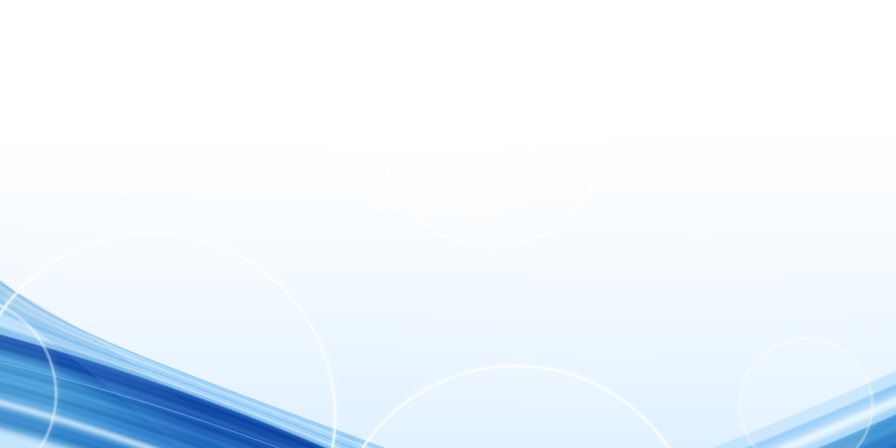
Write a Shadertoy shader that draws this background.

```glsl
const vec3 WHITE = vec3(1.0);
const vec3 HAZE  = vec3(0.87, 0.94, 1.0);
const vec3 PALE  = vec3(0.80, 0.92, 1.0);
const vec3 SKY   = vec3(0.50, 0.75, 0.96);
const vec3 MID   = vec3(0.22, 0.57, 0.82);
const vec3 DEEP  = vec3(0.10, 0.42, 0.75);
const vec3 NAVY  = vec3(0.03, 0.27, 0.65);

const float HAZE_TOP = 0.76;
const float RING_WIDTH = 0.0035;
const int THREADS = 18;
const int RINGS = 6;

// Centre and radius of each ring, in canvas heights
const vec3 RING[RINGS] = vec3[](
    vec3(0.339, 0.070, 0.409), vec3(1.151, -0.227, 0.410),
    vec3(1.799, 0.096, 0.148), vec3(-0.096, 0.120, 0.221),
    vec3(1.099, 0.693, 0.245), vec3(0.990, 0.766, 0.273));
// Line and fill opacity of each ring
const vec2 RING_ALPHA[RINGS] = vec2[](
    vec2(0.70, 0.06), vec2(0.75, 0.12), vec2(0.38, 0.14),
    vec2(0.45, 0.05), vec2(0.60, 0.15), vec2(0.25, 0.15));

float edge(float d, float soft) {
    return smoothstep(-soft, soft, d);
}

float line(float d, float halfWidth, float soft) {
    return 1.0 - smoothstep(halfWidth - soft, halfWidth + soft, abs(d));
}

float bump(float d, float centre, float width) {
    float k = (d - centre) / width;
    return exp(-k * k);
}

vec3 background(vec2 p) {
    float wave = 0.012 * sin(2.3 * p.x + 5.0 * p.y) + 0.006 * sin(5.1 * p.x - 9.0 * p.y);
    float t = clamp((HAZE_TOP - p.y + wave) / HAZE_TOP, 0.0, 1.0);
    return mix(WHITE, HAZE, pow(t, 1.45));
}

vec3 leftRibbon(vec3 col, vec2 p, float px) {
    float top = 0.375 - 0.37 * p.x - 0.057 * (1.0 - exp(-7.7 * p.x));
    float crest = 0.253 - 0.27 * p.x - 0.1075 * p.x * p.x;
    float depth = crest - p.y;
    float t = (top - p.y) / (top - crest);
    float along = smoothstep(0.05, 0.45, p.x);

    // Translucent upper sheet
    float streak = 0.5 + 0.28 * sin(13.0 * t + 1.2) + 0.16 * sin(37.0 * t + 3.0 * p.x);
    vec3 sheet = mix(PALE, SKY, clamp(streak + 0.15 * along, 0.0, 1.0));
    sheet = mix(sheet, WHITE, 0.45 * bump(t, 0.12, 0.08) * (1.0 - along));
    sheet = mix(sheet, MID, 0.45 * smoothstep(0.72, 1.0, t));
    col = mix(col, sheet, 0.92 * edge(top - p.y, px));

    // Solid body, from the dark crest down to the pale folds
    vec3 body = mix(NAVY, mix(MID, DEEP, along), smoothstep(0.012, 0.055 + 0.08 * along, depth));
    body += 0.035 * sin(150.0 * depth + 4.0 * p.x) + 0.02 * sin(390.0 * depth);
    body = mix(body, SKY, 0.55 * line(depth - 0.062 + 0.03 * p.x, 0.0012, px));
    body = mix(body, PALE, 0.85 * bump(depth, 0.152, 0.011));
    body = mix(body, DEEP, 0.55 * bump(depth, 0.180, 0.016));
    body = mix(body, PALE, 0.90 * smoothstep(0.192, 0.225, depth));
    col = mix(col, body, edge(depth, 1.5 * px));

    // Fine threads crossing the sheet and the body
    vec3 threadColor = mix(MID * 0.9, SKY, edge(depth, 0.01));
    float fade = 1.0 - smoothstep(0.30, 0.50, p.x);
    for (int i = 0; i < THREADS; i++) {
        float f = float(i) / float(THREADS - 1) - 0.5;
        float y = 0.345 - 0.045 * f - (0.62 + 0.16 * f) * p.x - 0.26 * p.x * p.x;
        col = mix(col, threadColor, 0.26 * fade * line((p.y - y) * 0.82, 0.0008, px));
    }
    return col;
}

vec3 rightRibbon(vec3 col, vec2 p, float width, float px) {
    float q = width - p.x;
    float depth = 0.172 - 0.44 * q + 0.05 * q * q - p.y;
    vec3 body = mix(SKY, PALE, smoothstep(0.030, 0.068, depth));
    body = mix(body, WHITE, 0.35 * bump(depth, 0.066, 0.012));
    body = mix(body, SKY, 0.6 * smoothstep(0.072, 0.094, depth));
    body = mix(body, mix(MID, DEEP, smoothstep(0.11, 0.17, depth)), edge(depth - 0.097, 0.004));
    body += 0.02 * sin(210.0 * depth);
    col = mix(col, mix(PALE, SKY, 0.25), 0.75 * edge(depth, px));
    return mix(col, body, 0.9 * edge(depth - 0.030, 2.0 * px));
}

void mainImage(out vec4 fragColor, in vec2 fragCoord) {
    float px = 1.0 / iResolution.y;
    vec2 p = fragCoord * px;

    vec3 col = background(p);
    col = leftRibbon(col, p, px);
    col = rightRibbon(col, p, iResolution.x * px, px);

    // Glassy rings over everything
    for (int i = 0; i < RINGS; i++) {
        float d = length(p - RING[i].xy) - RING[i].z;
        float glow = 0.25 * bump(d, 0.0, 0.010);
        float rim = max(line(d, RING_WIDTH, px), glow);
        float alpha = max(RING_ALPHA[i].x * rim, RING_ALPHA[i].y * edge(-d, px));
        col = mix(col, WHITE, alpha);
    }
    fragColor = vec4(clamp(col, 0.0, 1.0), 1.0);
}
```
